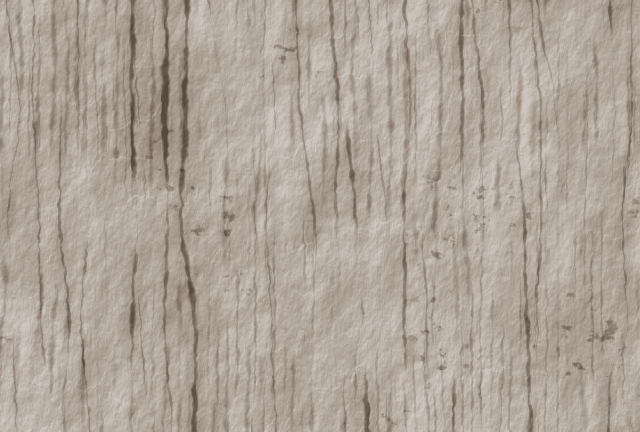
Reproduce this texture procedurally as a WebGL 1 fragment shader.

```glsl
precision highp float;
uniform vec2 u_resolution;

#define CRACKS 24
#define CRACK_WIDTH 0.0095
#define CRACK_DARK 0.78
#define RILL_DARK 0.34
#define RELIEF 5.2
#define BASE_TONE 0.875
#define LIGHT_STEP vec2(-0.0016, 0.0025)
#define SHADOW vec3(0.33, 0.29, 0.25)
#define CLAY vec3(0.77, 0.735, 0.70)
#define WARMTH vec3(0.0, 0.07, 0.11)

float hash(vec2 p) {
  return fract(sin(dot(mod(p, 289.0), vec2(12.9898, 78.233))) * 43758.5);
}

float noise(vec2 p) {
  vec2 i = floor(p), f = fract(p);
  f = f * f * (3.0 - 2.0 * f);
  return mix(mix(hash(i), hash(i + vec2(1.0, 0.0)), f.x),
             mix(hash(i + vec2(0.0, 1.0)), hash(i + 1.0), f.x), f.y);
}

float fbm(vec2 p) {
  float sum = 0.0, amp = 0.5;
  for (int i = 0; i < 6; i++) {
    sum += amp * noise(p);
    p = p * 2.03 + vec2(17.3, 9.1);
    amp *= 0.52;
  }
  return sum;
}

// Ragged sideways shift that roughens every groove edge
float ragged(vec2 p) {
  return 0.005 * (noise(p * vec2(45.0, 40.0)) - 0.5)
       + 0.0035 * (noise(p * vec2(110.0, 95.0)) - 0.5);
}

// Long wandering cracks that open, close and bead along their length
float cracks(vec2 p, float aspect) {
  float dark = 0.0;
  p.x += ragged(p);
  for (int i = 0; i < CRACKS; i++) {
    float id = float(i) + 1.0;
    float strength = hash(vec2(id * 7.0, 41.0));
    strength = 0.3 + 0.7 * strength * strength;
    float lean = 0.1 * pow(hash(vec2(id * 5.0, 83.0)), 4.0);
    float x = (id - 1.0 + hash(vec2(id * 3.0, 12.0))) / float(CRACKS) * aspect;
    x += lean * (0.5 - p.y) + 0.03 * (noise(vec2(p.y * 4.0, id * 9.0)) - 0.5);
    float open = 0.65 * noise(vec2(p.y * 3.5, id * 13.0 + 5.0));
    open += 0.35 * noise(vec2(p.y * 11.0, id * 19.0)) + 0.2 * (p.y - 0.5);
    open = smoothstep(0.36, 0.7, open + 0.17 * strength);
    float bead = noise(vec2(p.y * 42.0, id * 17.0));
    float w = CRACK_WIDTH * strength * open * (0.45 + 0.9 * bead) + 0.001;
    float d = p.x - x;
    float core = (0.6 + 0.5 * bead) * (1.0 - smoothstep(w * 0.15, w, abs(d)));
    float halo = exp(-abs(d) / (w * 2.2)) * 0.3;
    dark = max(dark, open * (0.3 + 0.7 * strength) * max(core, halo));
  }
  return min(dark, 1.0);
}

// Short vertical rills, broken into runs and beads in each column
float rills(vec2 p, float columns, float seed) {
  float x = (p.x + ragged(p)) * columns;
  x += 0.5 * noise(p * vec2(5.0, 6.0) + seed);
  float id = floor(x);
  float centre = 0.33 + 0.34 * hash(vec2(id, seed));
  float run = noise(vec2(id * 7.0 + seed, p.y * 7.0));
  float patchy = noise(p * vec2(3.5, 4.0) + seed);
  run = smoothstep(0.58, 0.85, run * 0.65 + patchy * 0.55);
  float bead = noise(vec2(id * 5.0 + seed, p.y * 48.0));
  float w = 0.12 + 0.2 * bead;
  float d = abs(fract(x) - centre);
  return run * (0.4 + 0.7 * bead) * (1.0 - smoothstep(0.0, w, d));
}

float allRills(vec2 p) {
  return max(rills(p, 27.0, 19.0), 0.8 * rills(p, 46.0, 63.0));
}

// Slumped clay edges with a lit upper lip
float ledges(vec2 p) {
  float s = p.y * 6.0 + 2.4 * fbm(p * vec2(9.0, 4.0) + 31.0);
  float f = fract(s);
  float mask = smoothstep(0.42, 0.75, noise(p * vec2(10.0, 8.0) + 57.0));
  return mask * f * (1.0 - smoothstep(0.93, 1.0, f));
}

float surface(vec2 p) {
  float lumps = fbm(p * vec2(11.0, 6.5));
  float grain = noise(p * 130.0) * 0.6 + noise(p * 240.0) * 0.4;
  return lumps + 0.015 * grain + 0.04 * ledges(p) - 0.025 * allRills(p);
}

void main() {
  vec2 p = gl_FragCoord.xy / u_resolution.y;
  float aspect = u_resolution.x / u_resolution.y;

  // Slope lighting from above, slightly left
  float slope = surface(p) - surface(p + LIGHT_STEP);
  float tone = BASE_TONE + clamp(RELIEF * slope, -0.28, 0.18);

  // Broad stains and soft vertical streaks
  float stain = fbm(p * vec2(5.0, 4.0) + 71.0) - 0.5;
  float streak = noise(vec2(p.x * 38.0, p.y * 4.0)) - 0.5;
  tone += 0.3 * stain + 0.09 * streak;

  // Recesses and small ragged pits
  float pit = smoothstep(0.66, 0.8, fbm(p * vec2(38.0, 46.0) + 9.0));
  pit *= smoothstep(0.5, 0.75, noise(p * 6.0 + 23.0));
  tone -= RILL_DARK * allRills(p) + 0.4 * pit;
  tone -= CRACK_DARK * cracks(p, aspect);
  tone += 0.08 * cracks(p - vec2(0.008, 0.0), aspect);

  tone = clamp(tone, 0.0, 1.08);
  vec3 color = mix(SHADOW, CLAY, tone) - WARMTH * tone * (1.0 - tone);
  gl_FragColor = vec4(color, 1.0);
}
```
